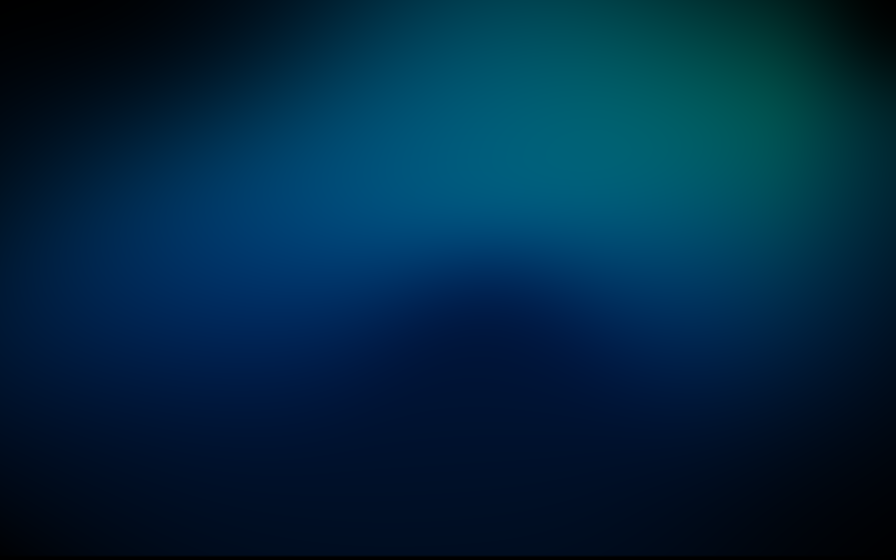
Reproduce this background procedurally as a Shadertoy shader.

```glsl
// A soft teal and blue aurora arching over a dark navy mound.

// Bell curve of x around a centre
float bell(float x, float centre, float width) {
    float d = (x - centre) / width;
    return exp(-d * d);
}

// Round falloff with separate radii per axis
float glow(vec2 p, vec2 centre, vec2 radius) {
    vec2 d = (p - centre) / radius;
    return exp(-dot(d, d));
}

// Curved band of light; the mound sharpens and pulls up its lower side
float auroraBand(vec2 p, float drop) {
    float crest = 0.78 - 0.28 * exp(-p.x / 0.5) - drop;
    float depth = crest - p.y;
    float mound = bell(p.x, 0.88, 0.26);
    float below = mix(0.27, 0.31, smoothstep(0.4, 1.25, p.x)) - 0.08 * mound;
    float above = 0.235 + 0.195 * bell(p.x, 0.9, 0.34);
    return depth > 0.0
        ? exp(-pow(depth / below, 2.0 + 0.8 * mound))
        : exp(-pow(-depth / above, 2.0));
}

void mainImage(out vec4 fragColor, in vec2 fragCoord) {
    vec2 uv = fragCoord / iResolution.xy;
    vec2 p = uv * vec2(1.6, 1.0);

    // Navy base, fading towards the sides and corners
    vec2 edge = abs(2.0 * uv - 1.0);
    float side = pow(edge.x, 3.0);
    float rim = pow(edge.y, 4.0);
    float vignette = 1.0 - 0.5 * side - 0.2 * rim - 0.3 * side * rim;
    vec3 color = vec3(0.0, 0.063, 0.155) * vignette;

    // Green light leans right, blue light leans left and sits lower
    float rightFade = 1.0 - 0.4 * smoothstep(1.35, 1.65, p.x);
    color.g += 0.315 * bell(p.x, 1.05, 0.83) * rightFade * auroraBand(p, 0.0);
    color.b += 0.325 * bell(p.x, 0.79, 0.79) * auroraBand(p, 0.035);

    // Blue haze below the band, stronger on the right
    color += vec3(0.0, 0.03, 0.11) * glow(p, vec2(1.25, 0.45), vec2(0.32, 0.24));
    color += vec3(0.0, 0.015, 0.06) * glow(p, vec2(0.55, 0.38), vec2(0.42, 0.2));

    // Dark corners
    color *= 1.0 - 0.92 * glow(p, vec2(0.1, 1.05), vec2(0.36, 0.21));
    color *= 1.0 - 0.97 * glow(p, vec2(1.62, 1.02), vec2(0.14, 0.16));
    color *= 1.0 - 0.6 * glow(p, vec2(1.6, 0.0), vec2(0.4, 0.25));

    // Thin black line along the bottom
    color *= smoothstep(0.004, 0.01, p.y);

    fragColor = vec4(color, 1.0);
}
```
